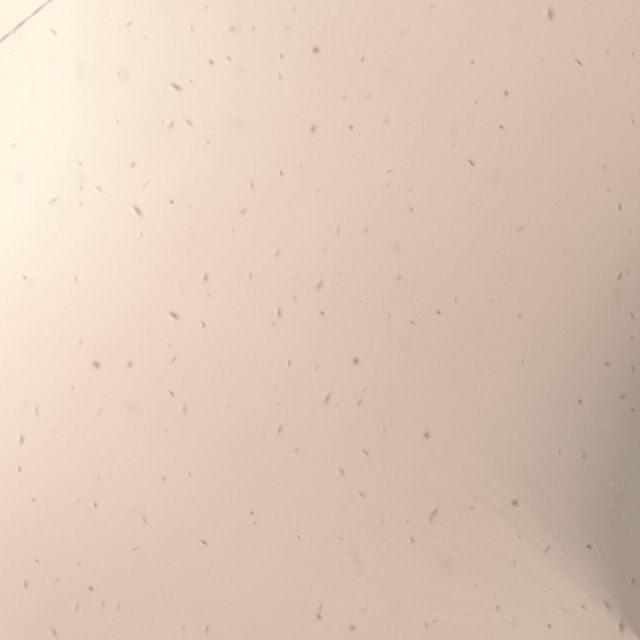
Write a Shadertoy shader that draws this texture.

```glsl
// Draws a softly lit, pale plaster-like surface with tiny pits, faint smudges and a scratch.

const vec3 SHADOW = vec3(0.690, 0.620, 0.565);
const vec3 TAUPE  = vec3(0.800, 0.710, 0.650);
const vec3 BLUSH  = vec3(0.870, 0.770, 0.710);
const vec3 SAND   = vec3(0.930, 0.840, 0.775);
const vec3 CREAM  = vec3(0.985, 0.925, 0.855);

vec2 hash2(vec2 p) {
    vec3 q = fract(vec3(p.xyx) * vec3(0.1031, 0.1030, 0.0973));
    q += dot(q, q.yzx + 33.33);
    return fract((q.xx + q.yz) * q.zy);
}

mat2 rotation(float angle) {
    float c = cos(angle), s = sin(angle);
    return mat2(c, -s, s, c);
}

// Layered sines: slow, cloudy variation in about -1..1
float clouds(vec2 p, float seed) {
    float sum = 0.0, weight = 0.5;
    for (int i = 0; i < 5; i++) {
        p = rotation(1.1) * p * 1.6 + seed;
        sum += weight * sin(p.x + 1.4 * sin(p.y)) * cos(p.y * 0.8);
        weight *= 0.65;
    }
    return sum;
}

// Distance to the nearest scattered cell point
float cellular(vec2 p) {
    vec2 cell = floor(p);
    float nearest = 2.0;
    for (int y = -1; y <= 1; y++)
        for (int x = -1; x <= 1; x++) {
            vec2 c = cell + vec2(x, y);
            nearest = min(nearest, length(c + hash2(c) - p));
        }
    return nearest;
}

float softSpot(vec2 d, float radius) {
    return exp(-dot(d, d) / (radius * radius));
}

// Scattered slanted pits: x = dark mark, y = lit rim beside it
vec2 pits(vec2 uv, float cells, float chance, float radius, float seed) {
    vec2 p = uv * cells;
    vec2 cell = floor(p);
    vec2 shape = hash2(cell + seed);
    vec2 pick = hash2(cell + seed + 57.0);
    vec2 d = (p - cell - 0.3 - 0.4 * hash2(cell + seed + 113.0)) / cells;
    float size = radius * mix(0.55, 1.2, shape.x * shape.x);
    vec2 q = rotation(mix(0.4, 2.6, shape.y)) * d;
    q.x /= mix(1.0, 2.3, pick.y);
    float present = step(pick.x, chance) * mix(0.4, 1.0, shape.y);
    float rim = softSpot(q - size * vec2(0.3, 1.3), size * 0.8);
    return present * vec2(softSpot(q, size), rim * step(0.45, pick.y));
}

// Overall illumination: 0 in the right-hand shadow, 1 in the upper left glow
float illumination(vec2 uv) {
    float light = 0.51 - 0.72 * (uv.x - 0.5) + 0.27 * (uv.y - 0.5);
    light += 0.20 * softSpot(uv - vec2(0.0, 0.82), 0.36);
    light -= 0.20 * softSpot((uv - vec2(0.0, -0.05)) * vec2(0.7, 1.0), 0.26);
    light += 0.08 * softSpot(uv - vec2(1.0, 1.0), 0.3);
    light += 0.16 * softSpot((uv - vec2(0.85, 0.0)) * vec2(0.7, 1.5), 0.2);
    // Shadow wedge opening upward from the lower right corner
    float angle = atan(uv.y, 1.0 - uv.x + 0.001);
    float wedge = smoothstep(0.45, 1.2, angle) * exp((uv.x - 1.0) / 0.12);
    return light - 0.32 * wedge * (1.0 - smoothstep(0.1, 0.8, uv.y));
}

vec3 surfaceColor(float light) {
    float t = clamp(light, -0.1, 1.1) * 4.0;
    vec3 color = mix(SHADOW, TAUPE, min(t, 1.0));
    color = mix(color, BLUSH, clamp(t - 1.0, 0.0, 1.0));
    color = mix(color, SAND, clamp(t - 2.0, 0.0, 1.0));
    return mix(color, CREAM, clamp(t - 3.0, 0.0, 1.4));
}

float segmentDistance(vec2 p, vec2 a, vec2 b) {
    vec2 ab = b - a;
    return length(p - a - ab * clamp(dot(p - a, ab) / dot(ab, ab), 0.0, 1.0));
}

void mainImage(out vec4 fragColor, in vec2 fragCoord) {
    vec2 uv = fragCoord / iResolution.xy;

    // Broad light with gentle mottling
    float light = illumination(uv) + 0.035 * clouds(uv * 4.0, 1.7);
    // Faint brushed streaks fanning out of the lower right corner
    vec2 ray = vec2(1.02 - uv.x, uv.y + 0.02);
    float fan = atan(ray.y, ray.x);
    float streak = sin(fan * 60.0 + 3.0 * sin(fan * 23.0 + ray.x * 4.0));
    light += 0.022 * streak * softSpot(ray - vec2(0.24, 0.12), 0.2);
    vec3 color = surfaceColor(light);

    // Pink and olive drift, then fine grain
    color += vec3(0.007, -0.004, -0.005) * clouds(uv * 3.0 + 4.0, 2.9);
    color += 0.012 * (cellular(uv * vec2(150.0, 110.0)) - 0.45);

    // Pits gather in loose patches, with fainter smudges between them
    float patchiness = smoothstep(-0.5, 0.5, clouds(uv * 5.0, 6.3));
    vec2 marks = pits(uv, 17.0, 0.12 + 0.2 * patchiness, 0.0042, 3.0);
    marks += 0.6 * pits(uv, 29.0, 0.06 + 0.16 * patchiness, 0.0033, 19.0);
    marks += 0.16 * pits(uv, 12.0, 0.3, 0.009, 41.0);
    color -= vec3(0.20, 0.21, 0.21) * marks.x;
    color += 0.07 * marks.y;

    // Pale flecks down the shaded right edge
    float edgeBand = softSpot((uv - vec2(0.965, 0.26)) * vec2(6.0, 1.0), 0.13);
    color += vec3(0.10, 0.085, 0.06) * edgeBand * pits(uv, 60.0, 0.5, 0.0022, 71.0).x;

    // Grey scratch across the upper left corner
    float scratch = segmentDistance(uv, vec2(-0.01, 0.927), vec2(0.085, 1.005));
    float wear = 0.75 + 0.25 * sin(uv.x * 240.0);
    color -= vec3(0.23, 0.20, 0.17) * wear * exp(-pow(scratch / 0.0025, 2.0));

    fragColor = vec4(clamp(color, 0.0, 1.0), 1.0);
}
```
